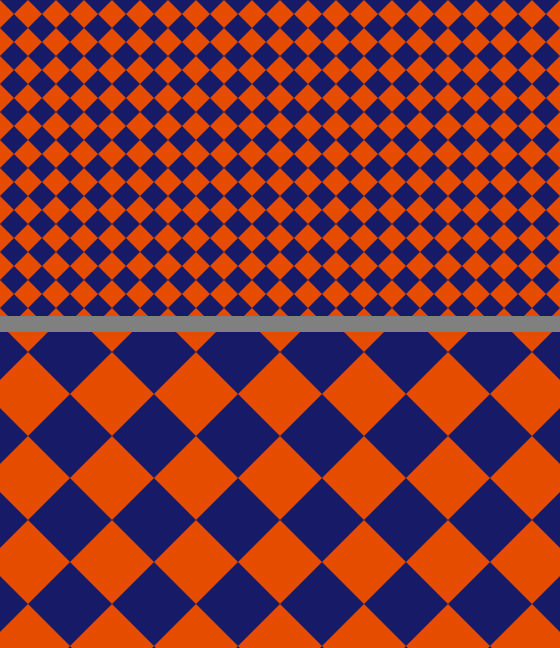
Top: the whole. Bottom: its middle third, enlarged.
This pattern is drawn by a Shadertoy shader. Its source:

```glsl
const float REPEATS_ACROSS = 20.0;
const vec3 NAVY = vec3(0.09, 0.10, 0.40);
const vec3 ORANGE = vec3(0.90, 0.30, 0.00);

// Signed distance to a diamond whose corners touch the sides of its unit cell
float diamondDistance(vec2 p) {
    vec2 q = abs(p);
    return (q.x + q.y - 0.5) * inversesqrt(2.0);
}

void mainImage(out vec4 fragColor, in vec2 fragCoord) {
    // Square cells, counted from the top left corner
    float cellsPerPixel = REPEATS_ACROSS / iResolution.x;
    vec2 grid = vec2(fragCoord.x, iResolution.y - fragCoord.y) * cellsPerPixel;

    // Diamonds centred on whole columns, halfway between whole rows
    vec2 local = vec2(fract(grid.x + 0.5), fract(grid.y)) - 0.5;

    // Edge softened over about one pixel
    float coverage = clamp(0.5 - diamondDistance(local) / cellsPerPixel, 0.0, 1.0);
    fragColor = vec4(mix(NAVY, ORANGE, coverage), 1.0);
}
```
